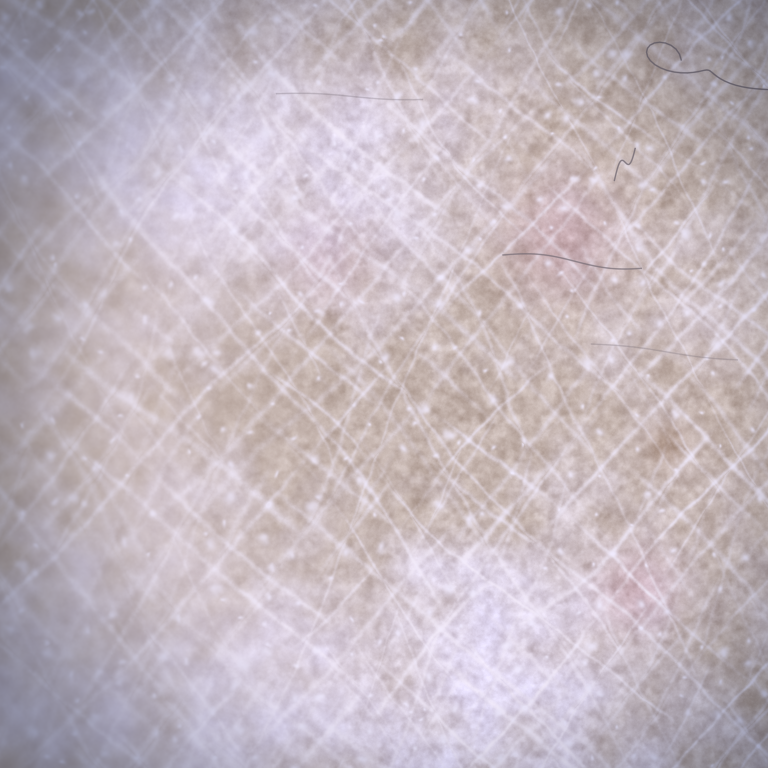
This texture is drawn by a three.js fragment shader. Its source:

```glsl
// Macro view of pale skin: criss-cross creases, bright flecks, soft sheen and a few fine hairs.
varying vec2 vUv;

#define SKIN_TAN vec3(0.765, 0.700, 0.675)
#define SKIN_SHEEN vec3(0.880, 0.845, 0.935)
#define CREASE_LIGHT vec3(0.905, 0.875, 0.930)
#define FLECK_LIGHT vec3(0.945, 0.925, 1.000)
#define BLUSH vec3(0.790, 0.650, 0.690)
#define EDGE_SHADE vec3(0.625, 0.660, 0.720)
#define HAIR_DARK vec3(0.450, 0.415, 0.450)
#define CREASE_ROWS 20.0
#define CREASE_WIDTH 0.0033
#define CREASE_STRENGTH 0.85
#define FLECK_CELLS 26.0
#define GRAIN 0.19

float hash(vec2 p) {
  vec3 q = fract(p.xyx * vec3(0.1031, 0.1030, 0.0973));
  q += dot(q, q.yzx + 33.33);
  return fract((q.x + q.y) * q.z);
}

float noise(vec2 p) {
  vec2 i = floor(p), f = fract(p);
  f = f * f * (3.0 - 2.0 * f);
  vec2 e = vec2(0.0, 1.0);
  return mix(mix(hash(i), hash(i + e.yx), f.x),
             mix(hash(i + e), hash(i + e.yy), f.x), f.y);
}

vec2 noise2(vec2 p) { return vec2(noise(p), noise(p + 50.0)) - 0.5; }

float fbm(vec2 p) {
  float sum = 0.0, amp = 0.53;
  for (int i = 0; i < 4; i++) {
    sum += amp * noise(p);
    p = mat2(1.6, 1.2, -1.2, 1.6) * p + 7.3;
    amp *= 0.5;
  }
  return sum;
}

float blob(vec2 p, vec2 centre, vec2 radius) {
  vec2 q = (p - centre) / radius;
  return exp(-dot(q, q));
}

// One family of broken, slightly bent parallel creases
float creases(vec2 p, float angle, float rows, float width, float seed) {
  float c = cos(angle), s = sin(angle);
  vec2 q = vec2(c * p.x + s * p.y, c * p.y - s * p.x);
  float row = floor(q.y * rows), light = 0.0;
  for (int k = -1; k <= 1; k++) {
    vec2 id = vec2(row + float(k) + 60.0, seed);
    float bend = 0.6 * (noise(vec2(q.x * 4.0 + 20.0, id.x * 5.0 + seed)) - 0.5);
    float y = (id.x - 60.0 + 0.5 + 0.6 * (hash(id) - 0.5) + bend) / rows;
    float w = width * mix(0.65, 1.3, hash(id + 9.0));
    float d = (q.y - y) / w;
    float run = smoothstep(0.15, 0.60, noise(vec2(q.x * 9.0 + 30.0, id.x * 3.0 + seed * 11.0)));
    light = max(light, exp(-d * d) * run * mix(0.5, 1.0, hash(id + 4.0)));
  }
  return light;
}

// Scattered bright flecks, one per occupied cell
float flecks(vec2 p, float blur) {
  vec2 g = p * FLECK_CELLS + 0.15 * noise2(p * 90.0), cell = floor(g);
  float light = 0.0;
  for (int j = -1; j <= 1; j++)
    for (int i = -1; i <= 1; i++) {
      vec2 id = cell + vec2(i, j);
      vec2 d = g - id - vec2(hash(id + 3.0), hash(id + 17.0));
      float size = mix(0.07, 0.18, pow(hash(id + 29.0), 2.0)) * blur;
      light = max(light, step(0.45, hash(id + 41.0)) * exp(-dot(d, d) / (size * size)));
    }
  return light;
}

// Coverage of a thin hair from a to b, bowed by bend and coiled near its root
float hair(vec2 p, vec2 a, vec2 b, float bend, float curl) {
  float dist = 1.0;
  vec2 last = a + vec2(curl, 0.0);
  for (int i = 1; i <= 36; i++) {
    float t = float(i) / 36.0;
    vec2 next = mix(a, b, mix(t, t * t, step(0.001, curl))) + vec2(0.0, bend * sin(6.0 * t))
              + curl * (1.0 - t) * vec2(cos(11.0 * t), 0.7 * sin(11.0 * t));
    vec2 e = next - last, r = p - last;
    dist = min(dist, length(r - e * clamp(dot(r, e) / dot(e, e), 0.0, 1.0)));
    last = next;
  }
  return 1.0 - smoothstep(0.0, 0.0019, dist);
}

void main() {
  vec2 p = vUv;
  float focus = smoothstep(0.0, 0.60, p.x + 0.12 * (p.y - 0.5));
  float blur = mix(1.7, 1.0, focus);

  // Broad sheen, tan and blush areas
  float sheen = 0.16 + 0.62 * blob(p, vec2(0.33, 0.80), vec2(0.30, 0.16))
              + 0.70 * blob(p, vec2(0.42, 0.08), vec2(0.46, 0.20))
              + 0.35 * blob(p, vec2(0.68, 0.25), vec2(0.20, 0.14))
              - 0.20 * blob(p, vec2(0.48, 0.43), vec2(0.24, 0.18));
  sheen += 0.7 * (fbm(p * 6.0 + 3.0) - 0.5) + 0.75 * (fbm(p * 19.0) - 0.5);
  sheen = clamp(sheen, 0.0, 1.1);
  vec3 col = mix(SKIN_TAN, SKIN_SHEEN, sheen);
  float pink = blob(p, vec2(0.73, 0.69), vec2(0.07)) + blob(p, vec2(0.83, 0.23), vec2(0.05))
             + 0.5 * blob(p, vec2(0.43, 0.66), vec2(0.06));
  col = mix(col, BLUSH, 0.6 * min(pink, 1.0));
  col *= 1.0 - 0.17 * blob(p, vec2(0.87, 0.42), vec2(0.03)) * vec3(0.7, 1.0, 1.3);

  // Mottled grain, finer where the focus is sharp
  float coarse = fbm(p * 46.0) - 0.5, fine = fbm(p * 110.0 + 9.0) - 0.5;
  col += GRAIN * (coarse * mix(0.6, 0.8, focus) + 1.1 * fine * focus) * vec3(0.9, 1.0, 1.1);

  // Creases in two crossing directions, three angles each
  float rising = 0.0, falling = 0.0;
  vec2 bent = p + 0.022 * noise2(p * 5.0) + 0.0035 * noise2(p * 55.0);
  for (int i = 0; i < 3; i++) {
    float k = float(i), rows = CREASE_ROWS * (1.0 - 0.2 * k);
    float w = CREASE_WIDTH * blur * (1.0 - 0.14 * k), fade = 1.0 - 0.2 * k;
    rising = max(rising, fade * creases(bent, 0.82 + 0.17 * k, rows, w, 2.0 + k));
    falling = max(falling, fade * creases(bent, -0.72 - 0.19 * k, rows, w, 12.0 + k));
  }
  float crease = 1.0 - (1.0 - rising) * (1.0 - falling);
  crease *= mix(0.55, 1.0, focus) * (0.9 + 0.9 * coarse + 0.8 * fine);
  vec3 glow = CREASE_LIGHT + 0.06 * sheen;
  col = mix(col, glow, clamp(CREASE_STRENGTH * crease, 0.0, 1.0));
  float fleck = 0.85 * flecks(p, mix(1.3, 1.0, focus)) + 0.9 * rising * falling;
  col = mix(col, FLECK_LIGHT, min(fleck, 1.0) * mix(0.6, 0.9, focus));

  // Fine hairs
  float strands = 0.8 * hair(p, vec2(0.855, 0.922), vec2(1.0, 0.885), 0.006, 0.032);
  strands = max(strands, 0.8 * hair(p, vec2(0.800, 0.765), vec2(0.827, 0.810), 0.012, 0.0));
  strands = max(strands, 0.7 * hair(p, vec2(0.655, 0.668), vec2(0.835, 0.652), 0.005, 0.0));
  strands = max(strands, 0.3 * hair(p, vec2(0.36, 0.878), vec2(0.55, 0.871), 0.002, 0.0));
  strands = max(strands, 0.3 * hair(p, vec2(0.77, 0.552), vec2(0.96, 0.532), 0.002, 0.0));
  col = mix(col, HAIR_DARK, strands);

  // Cool shading towards the corners
  float edge = smoothstep(0.36, 0.74, length((p - vec2(0.55, 0.49)) * vec2(1.04, 1.0)));
  col *= mix(vec3(1.0), EDGE_SHADE, edge);
  gl_FragColor = vec4(clamp(col, 0.0, 1.0), 1.0);
}
```
